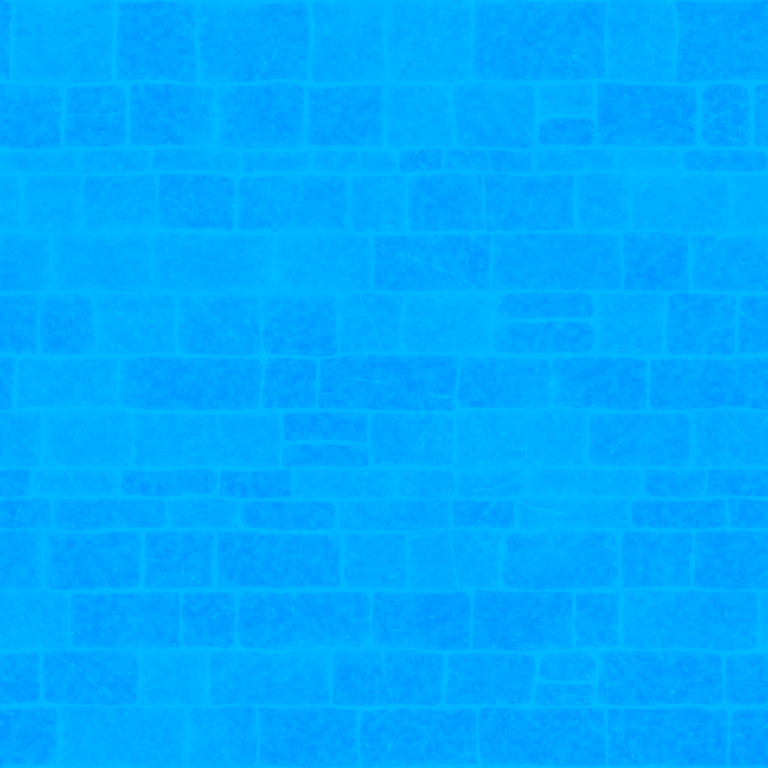
Give the GLSL for this texture map, as a Shadertoy shader.

```glsl
// Seamless wall of uneven, worn stone courses in bright azure with pale mortar

// Each course from the top down: top edge, first joint, number of stones
const vec3 COURSES[14] = vec3[14](
    vec3(0.000, 0.016, 8.0), vec3(0.108, 0.081, 10.0), vec3(0.193, 0.100, 10.0),
    vec3(0.225, 0.029, 10.0), vec3(0.302, 0.068, 7.0), vec3(0.381, 0.048, 10.0),
    vec3(0.463, 0.021, 7.0), vec3(0.535, 0.056, 7.0), vec3(0.609, 0.043, 9.0),
    vec3(0.649, 0.069, 8.0), vec3(0.691, 0.055, 8.0), vec3(0.769, 0.091, 8.0),
    vec3(0.847, 0.055, 8.0), vec3(0.920, 0.078, 7.0));

float hash(vec2 p) {
    vec3 q = fract(p.xyx * 0.1031);
    q += dot(q, q.yzx + 33.33);
    return fract((q.x + q.y) * q.z);
}

// Value noise that wraps after one canvas
float noise(vec2 uv, float cells) {
    vec2 p = uv * cells, i = floor(p), f = fract(p);
    f = f * f * (3.0 - 2.0 * f);
    vec2 a = mod(i, cells), b = mod(i + 1.0, cells);
    return mix(mix(hash(a), hash(vec2(b.x, a.y)), f.x),
               mix(hash(vec2(a.x, b.y)), hash(b), f.x), f.y);
}

float fbm(vec2 uv, float cells) {
    float sum = 0.0, weight = 0.5;
    for (int i = 0; i < 4; i++) {
        sum += weight * noise(uv, cells);
        cells *= 2.0;
        weight *= 0.5;
    }
    return sum / 0.9375;
}

float roundedBox(vec2 p, vec2 halfSize, float radius) {
    vec2 q = abs(p) - halfSize + radius;
    return length(max(q, 0.0)) + min(max(q.x, q.y), 0.0) - radius;
}

// Position of a vertical joint, in average stone widths
float joint(float k, float row, float count) {
    float jitter = hash(vec2(mod(k, count), row + 40.0)) - 0.5;
    return k + 0.56 * jitter * step(0.5, mod(k, count));
}

void mainImage(out vec4 fragColor, in vec2 fragCoord) {
    vec2 uv = fragCoord / iResolution.xy;
    uv.y = 1.0 - uv.y;
    float pixel = 1.0 / min(iResolution.x, iResolution.y);

    // Hand-cut wobble of the joints
    vec2 wobble = vec2(noise(uv, 23.0), noise(uv + 0.37, 19.0)) - 0.5;
    vec2 p = fract(uv + 0.006 * wobble);

    // Course
    int row = 0;
    for (int i = 1; i < 14; i++) if (p.y >= COURSES[i].x) row = i;
    vec3 course = COURSES[row];
    float top = course.x;
    float bottom = row < 13 ? COURSES[row + 1].x : 1.0;
    float r = float(row), count = course.z;

    // Stone within the course
    float s = (p.x - course.y) * count;
    float k = floor(s + 0.5);
    if (s < joint(k, r, count)) k -= 1.0;
    float left = joint(k, r, count) / count;
    float right = joint(k + 1.0, r, count) / count;
    vec2 id = vec2(mod(k, count), r);

    // A few tall stones are split into two thin ones
    if (bottom - top > 0.05 && hash(id + 71.0) < 0.06) {
        float split = mix(top, bottom, 0.35 + 0.3 * hash(id + 83.0));
        if (p.y < split) bottom = split;
        else { top = split; id += 130.0; }
    }

    vec2 halfSize = 0.5 * vec2(right - left, bottom - top);
    vec2 q = vec2(s / count - left, p.y - top) - halfSize;
    float radius = 0.003 + 0.014 * pow(hash(id + 17.0), 3.0);
    vec2 inset = 0.0016 + 0.0024 * vec2(hash(id + 5.0), hash(id + 9.0));
    float d = roundedBox(q, halfSize - inset, min(radius, halfSize.y * 0.6));
    d += 0.004 * (fbm(uv, 64.0) - 0.5);

    // Stone face: own tone, mottling, grain and pale pits
    float clouds = fbm(uv, 14.0) - 0.5;
    float grain = fbm(uv, 120.0) - 0.5;
    float fine = noise(uv + 0.29, 256.0) - 0.5;
    float bleached = smoothstep(0.4, 1.0, hash(id + 29.0));
    float rough = 1.0 - 0.45 * bleached;
    float stone = 0.634 + 0.04 * bleached + 0.04 * clouds;
    stone += rough * (0.12 * grain + 0.035 * fine);
    stone += rough * 0.085 * smoothstep(0.76, 0.95, noise(uv + 0.11, 230.0)) * noise(uv + 0.2, 40.0);
    stone += 0.014 * smoothstep(-0.009, 0.0, d);

    // Hairline veins over every face, one longer crack on some
    float vein = abs(fbm(uv + 0.61, 18.0) - 0.5);
    stone += 0.022 * (1.0 - smoothstep(0.004, 0.016, vein)) * noise(uv, 31.0);
    float angle = 6.2832 * hash(id + 53.0);
    float bend = 0.03 * (fbm(uv + 0.13, 12.0) - 0.5);
    float crack = abs(dot(q, vec2(cos(angle), sin(angle))) + bend);
    float cracked = step(0.8, hash(id + 61.0)) * smoothstep(0.3, 0.6, noise(uv, 17.0));
    stone += 0.045 * cracked * (1.0 - smoothstep(0.0004, 0.0009 + pixel, crack));

    // Mortar, with smears washing over the edges of the stones
    float mortar = 0.713 + 0.04 * clouds + 0.035 * grain;
    float softness = 0.0011 + 0.4 * pixel;
    float cover = smoothstep(-softness, softness, d);
    float smear = smoothstep(0.58, 0.8, fbm(uv + 0.83, 9.0));
    cover = max(cover, smear * (0.25 + 0.4 * smoothstep(-0.014, 0.0, d)));

    fragColor = vec4(0.0, mix(stone, mortar, cover), 1.0, 1.0);
}
```
